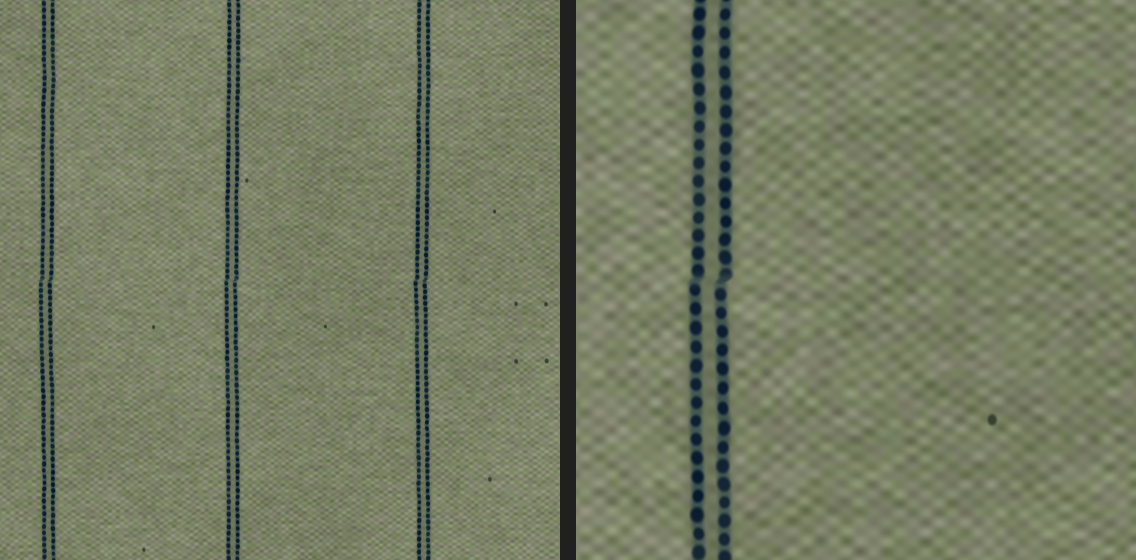
Left: the whole. Right: its middle third, enlarged.
Write a WebGL 2 fragment shader that draws this texture.

```glsl
#version 300 es
precision highp float;
// Olive plain-weave cloth with three vertical pairs of dotted navy threads.

#define WARPS 128.0         // lengthwise threads across the canvas
#define WEFTS 180.0         // crosswise threads down the canvas
#define STRIPE_START 0.087  // centre of the first stripe
#define STRIPE_STEP 0.335   // distance between stripes
#define PAIR_HALF 0.0079    // half the gap between paired threads
#define DOT_RADIUS 0.0044   // half width of a navy stitch
#define WEAVE_DEPTH 0.046   // light and shade of the weave
#define GRAIN 0.075         // irregularity of single stitches
#define FLECKS 0.012        // share of cells holding a dark fleck

uniform vec2 u_resolution;
out vec4 fragColor;

const vec3 OLIVE = vec3(0.492, 0.520, 0.390);
const vec3 GREY_OLIVE = vec3(0.490, 0.512, 0.425);
const vec3 SHADE = vec3(0.360, 0.400, 0.300);
const vec3 TEAL = vec3(0.220, 0.310, 0.305);
const vec3 NAVY = vec3(0.025, 0.090, 0.175);
const vec3 FLECK = vec3(0.16, 0.19, 0.15);

float hash(vec2 p) {
    vec3 q = fract(p.xyx * vec3(0.1031, 0.1030, 0.0973));
    q += dot(q, q.yzx + 33.33);
    return fract((q.x + q.y) * q.z);
}

float noise(vec2 p) {
    vec2 i = floor(p), f = fract(p);
    f = f * f * (3.0 - 2.0 * f);
    return mix(mix(hash(i), hash(i + vec2(1, 0)), f.x),
               mix(hash(i + vec2(0, 1)), hash(i + vec2(1, 1)), f.x), f.y);
}

float fbm(vec2 p) {
    float sum = 0.0, gain = 0.5;
    for (int i = 0; i < 4; i++) {
        sum += gain * noise(p);
        p = p * 2.03 + 17.3;
        gain *= 0.5;
    }
    return sum;
}

// Sideways drift of the threads, with a small jog across the middle.
float sway(float y) {
    float d = y - 0.5;
    float below = 1.0 - smoothstep(-0.002, 0.002, d);
    return -0.0035 * exp(-15.0 * d * d) - 0.0026 * below * exp(-7.0 * abs(d));
}

vec3 cloth(vec2 p) {
    const float PI = 3.14159265;
    vec2 bend = vec2(noise(p * 23.0), noise(p * 19.0 + 40.0)) - 0.5;
    vec2 thread = p * vec2(WARPS, WEFTS) + bend * 0.9;
    float over = cos(PI * thread.x) * cos(PI * thread.y);
    float stitch = noise(thread + 7.0) - 0.5;
    float slub = noise(vec2(thread.x * 0.2, thread.y) + 90.0) - 0.5;
    float tint = noise(thread * 0.75 + 210.0) - 0.5;
    float cloud = fbm(p * 4.0 + 3.0);

    vec3 color = mix(OLIVE, GREY_OLIVE, smoothstep(-0.2, 0.2, tint));
    color += WEAVE_DEPTH * over + GRAIN * stitch + 0.035 * slub;
    color += vec3(0.030, -0.004, -0.016) * tint;
    color += 0.07 * (cloud - 0.47);
    // Broad worn shadow right of the middle.
    vec2 worn = (p - vec2(0.55, 0.55)) / vec2(0.10, 0.42);
    color -= 0.024 * exp(-dot(worn, worn)) * (0.5 + cloud);
    return color;
}

// Scattered specks, at most one in each cell of a coarse grid.
float flecks(vec2 p) {
    vec2 grid = p * 30.0, cell = floor(grid);
    vec2 spot = 0.2 + 0.6 * vec2(hash(cell + 11.0), hash(cell + 53.0));
    vec2 d = (fract(grid) - spot) * vec2(1.0, 0.8);
    float size = 0.06 + 0.06 * hash(cell + 71.0);
    return step(1.0 - FLECKS, hash(cell + 5.0))
         * (1.0 - smoothstep(size * 0.5, size * 1.3, length(d)));
}

vec3 stripe(vec3 color, vec2 p) {
    float index = floor((p.x - STRIPE_START) / STRIPE_STEP + 0.5);
    float centre = STRIPE_START + STRIPE_STEP * index - 0.005 * mod(index, 2.0);
    float x = p.x - centre - sway(p.y);
    x += 0.0016 * (noise(vec2(p.y * 14.0, index * 9.0)) - 0.5);
    float side = step(0.0, x);
    float id = index * 2.0 + side;
    float away = abs(x) - PAIR_HALF;
    away += 0.0012 * (noise(vec2(p.y * 75.0, id * 13.0)) - 0.5);

    // Greenish shadow around the pair, then the continuous threads.
    color = mix(color, SHADE, 0.5 * (1.0 - smoothstep(0.009, 0.018, abs(x))));
    float wear = noise(vec2(p.y * 24.0, id * 7.0 + 30.0));
    float band = 1.0 - smoothstep(0.0015, 0.0056, abs(away));
    color = mix(color, TEAL, band * (0.68 + 0.32 * wear));

    // One navy stitch on every second weft.
    float row = p.y * WEFTS * 0.5 + 0.2 * side + 0.3 * noise(vec2(p.y * 20.0, id));
    float fresh = hash(vec2(floor(row) + 3.0, id + 20.0));
    vec2 q = vec2(away / DOT_RADIUS, (fract(row) - 0.5) / 0.46);
    float dot_ink = 1.0 - smoothstep(0.5, 1.12, length(q) / (0.85 + 0.25 * fresh));
    float frayed = 1.0 - 0.55 * exp(-pow((p.y - 0.5) / 0.004, 2.0));
    return mix(color, NAVY, dot_ink * (0.76 + 0.24 * wear) * frayed);
}

void main() {
    vec2 p = gl_FragCoord.xy / u_resolution;
    vec3 color = stripe(cloth(p), p);
    color = mix(color, FLECK, 0.8 * flecks(p));
    fragColor = vec4(clamp(color, 0.0, 1.0), 1.0);
}
```
